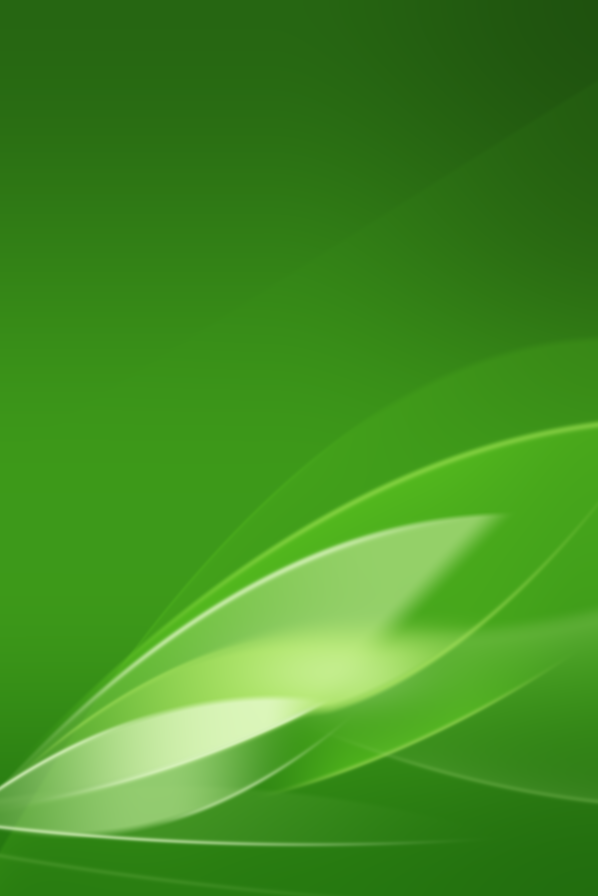
Reproduce this background procedurally as a WebGL 1 fragment shader.

```glsl
precision highp float;
// Translucent green leaves and light streaks sweeping up from the lower left.
// Every edge is a parabola; soft fills and thin strokes are layered along
// these arcs over a vertical gradient with a shaded right side.

uniform vec2 u_resolution;

const vec3 DEEP = vec3(0.15, 0.40, 0.07);
const vec3 MEADOW = vec3(0.24, 0.60, 0.10);
const vec3 FOREST = vec3(0.14, 0.46, 0.06);
const vec3 BRIGHT = vec3(0.35, 0.76, 0.12);
const vec3 LIME = vec3(0.69, 0.91, 0.38);
const vec3 PALE = vec3(0.63, 0.84, 0.46);
const vec3 MIST = vec3(0.76, 0.92, 0.62);
const vec3 WHITE = vec3(0.90, 0.98, 0.80);

// Parabola through three heights at the start, middle and end of a span.
float arc(float x, vec2 span, vec3 h) {
  float t = (x - span.x) / (span.y - span.x);
  return h.x * 2.0 * (t - 0.5) * (t - 1.0) + h.y * 4.0 * t * (1.0 - t)
       + h.z * 2.0 * t * (t - 0.5);
}

// Rises over a..b, then falls over c..d.
float window(float x, float a, float b, float c, float d) {
  return smoothstep(a, b, x) * (1.0 - smoothstep(c, d, x));
}

float inside(float d, float soft) {
  return smoothstep(-soft, soft, d);
}

// Veil with a clear upper edge, fading with depth below it.
float veil(float d, float soft, float depth) {
  return inside(d, soft) * exp(-max(d, 0.0) / depth);
}

float stroke(float d, float width) {
  return exp(-d * d / (width * width));
}

vec3 backdrop(vec2 p) {
  vec3 color = mix(MEADOW, DEEP, smoothstep(0.45, 1.0, p.y));
  color = mix(FOREST, color, smoothstep(0.0, 0.36, p.y));
  float shade = smoothstep(0.45, 1.05, p.x) * smoothstep(0.38, 0.75, p.y);
  float corner = smoothstep(0.5, 1.0, p.x) * (1.0 - smoothstep(0.1, 0.3, p.y));
  return color * (1.0 - 0.20 * shade - 0.08 * corner);
}

// Wide, faint sheets behind the leaves.
vec3 addSheets(vec3 color, vec2 p) {
  float ridge = arc(p.x, vec2(0.0, 1.0), vec3(0.485, 0.70, 0.91)) - p.y;
  color = mix(color, MEADOW, 0.10 * veil(ridge, 0.004, 0.12));
  float outer = arc(p.x, vec2(0.0, 1.0), vec3(0.05, 0.473, 0.622)) - p.y;
  color = mix(color, BRIGHT, 0.20 * veil(outer, 0.006, 0.12));
  color = mix(color, BRIGHT, 0.25 * stroke(outer, 0.003) * window(p.x, 0.05, 0.3, 0.4, 0.7));
  float crest = arc(p.x, vec2(0.0, 1.0), vec3(0.128, 0.408, 0.529)) - p.y;
  float reach = smoothstep(0.0, 0.35, p.x) * (1.0 - 0.35 * smoothstep(0.7, 1.0, p.x));
  color = mix(color, BRIGHT, 0.75 * veil(crest, 0.004, 0.15) * reach);
  color = mix(color, LIME, 0.45 * stroke(crest - 0.003, 0.004) * smoothstep(0.1, 0.6, p.x));
  return color;
}

// Bright sheet and thin sweeps on the right.
vec3 addRightSweeps(vec3 color, vec2 p) {
  float low = p.y - arc(p.x, vec2(0.49, 0.96), vec3(0.121, 0.182, 0.271));
  float lowFade = window(p.x, 0.42, 0.6, 0.75, 0.98);
  color = mix(color, BRIGHT, 0.7 * veil(low, 0.004, 0.08) * lowFade);
  color = mix(color, LIME, 0.45 * stroke(low, 0.003) * lowFade);
  float band = arc(p.x, vec2(0.6, 1.0), vec3(0.292, 0.294, 0.316)) - p.y;
  color = mix(color, PALE, 0.36 * veil(band, 0.014, 0.045) * smoothstep(0.6, 0.8, p.x));
  float drift = p.y - arc(p.x, vec2(0.53, 1.0), vec3(0.186, 0.134, 0.105));
  float driftFade = smoothstep(0.5, 0.75, p.x);
  color = mix(color, PALE, 0.16 * veil(drift, 0.003, 0.03) * driftFade);
  return mix(color, PALE, 0.22 * stroke(drift, 0.003) * driftFade);
}

// Overlapping leaves, from the tall one behind to the white one in front.
vec3 addLeaves(vec3 color, vec2 p) {
  float keel = arc(p.x, vec2(0.0, 0.53), vec3(0.099, 0.14, 0.212));
  float sweep = arc(p.x, vec2(0.5, 1.0), vec3(0.20, 0.276, 0.4375));
  float floorY = mix(keel, sweep, smoothstep(0.48, 0.56, p.x));

  float tall = arc(p.x, vec2(0.0, 0.83), vec3(0.121, 0.345, 0.426)) - p.y;
  float flank = 0.527 + (p.y - 0.212) * 1.42 - p.x;
  float body = inside(tall, 0.004) * inside(flank, 0.035) * inside(p.y - keel, 0.01);
  color = mix(color, PALE, body * mix(0.22, 0.85, smoothstep(0.1, 0.65, p.x)));
  float rim = stroke(tall - 0.002, 0.004) * window(p.x, 0.02, 0.3, 0.5, 0.82);
  color = mix(color, WHITE, 0.65 * rim);

  float along = min(p.x, 0.586);
  float glow = arc(along, vec2(0.0, 0.586), vec3(0.115, 0.253, 0.292)) - p.y;
  float blur = mix(0.004, 0.028, smoothstep(0.25, 0.65, p.x));
  float glowFade = window(p.x, 0.0, 0.52, 0.58, 0.92);
  color = mix(color, LIME, 0.88 * inside(glow, blur) * inside(p.y - floorY, 0.008) * glowFade);
  color = mix(color, LIME, 0.4 * stroke(glow, 0.003) * window(p.x, 0.02, 0.15, 0.25, 0.5));
  vec2 core = (p - vec2(0.56, 0.25)) / vec2(0.14, 0.04);
  color = mix(color, WHITE, 0.4 * exp(-dot(core, core)));
  float sweepFade = window(p.x, 0.5, 0.65, 0.7, 1.1);
  color = mix(color, LIME, 0.5 * stroke(p.y - sweep, 0.004) * sweepFade);

  float belly = p.y - arc(p.x, vec2(0.0, 0.55), vec3(0.076, 0.083, 0.18));
  float under = inside(belly, 0.006) * inside(keel - p.y, 0.004);
  color = mix(color, MIST, 0.65 * under * window(p.x, -0.15, 0.25, 0.28, 0.52));
  color = mix(color, WHITE, 0.5 * stroke(belly, 0.003) * window(p.x, 0.25, 0.36, 0.4, 0.6));

  float front = arc(p.x, vec2(0.0, 0.53), vec3(0.12, 0.203, 0.219)) - p.y;
  float petal = inside(front, 0.005) * inside(p.y - keel, 0.004);
  color = mix(color, WHITE, 0.82 * petal * window(p.x, -0.15, 0.42, 0.44, 0.56));
  float edges = stroke(front, 0.003) * window(p.x, -0.1, 0.03, 0.1, 0.3)
              + stroke(p.y - keel, 0.003) * window(p.x, 0.0, 0.3, 0.48, 0.56);
  return mix(color, WHITE, 0.7 * min(edges, 1.0));
}

// Low ripples beneath the leaves.
vec3 addRipples(vec3 color, vec2 p) {
  float lower = p.y - arc(p.x, vec2(0.0, 0.85), vec3(0.077, 0.058, 0.065));
  float upper = arc(p.x, vec2(0.2, 0.85), vec3(0.121, 0.112, 0.066)) - p.y;
  float fade = 1.0 - smoothstep(0.2, 0.85, p.x);
  color = mix(color, PALE, 0.16 * inside(lower, 0.003) * inside(upper, 0.004) * fade);
  color = mix(color, WHITE, 0.6 * stroke(lower, 0.0025) * fade);
  float base = p.y - arc(p.x, vec2(0.0, 0.5), vec3(0.045, 0.02, 0.002));
  return mix(color, PALE, 0.15 * stroke(base, 0.003) * fade);
}

void main() {
  vec2 p = gl_FragCoord.xy / u_resolution;
  vec3 color = addSheets(backdrop(p), p);
  color = addRightSweeps(color, p);
  color = addLeaves(color, p);
  gl_FragColor = vec4(addRipples(color, p), 1.0);
}
```
